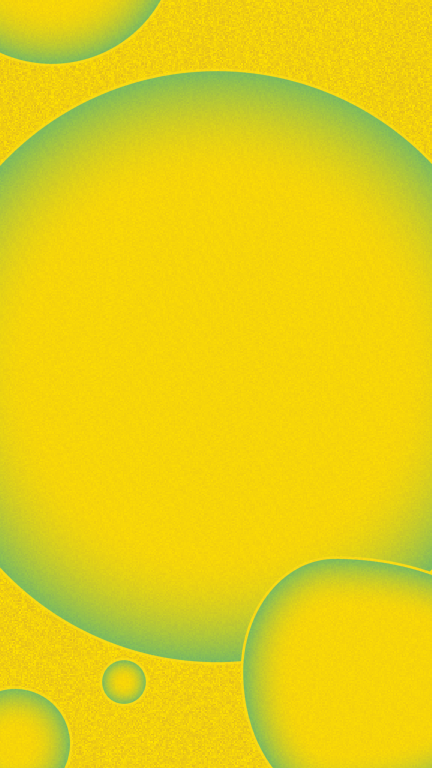
Give the GLSL for this background, as a WebGL 2 fragment shader.

```glsl
#version 300 es
precision highp float;
// Grainy yellow backdrop with large soft bubbles, green glow inside their edges.

uniform vec2 u_resolution;
out vec4 outColor;

// Lengths are fractions of the canvas width.
const vec3 GROUND = vec3(0.945, 0.815, 0.055);
const vec3 FILL = vec3(0.965, 0.835, 0.035);
const vec3 GLOW = vec3(0.44, 0.725, 0.40);
const vec3 RIM = vec3(0.975, 0.855, 0.08);
const float GLOW_STRENGTH = 0.92;
const float RIM_WIDTH = 0.006;
const float GRAIN_CELLS = 288.0;
const float GROUND_GRAIN = 0.10;
const float FILL_GRAIN = 0.035;

// Bubbles: centre, radii as left, right, bottom, top, and glow depth.
const int COUNT = 5;
const vec2 CENTRES[COUNT] = vec2[](
  vec2(0.502, 0.929), vec2(0.120, 1.919), vec2(0.035, 0.056),
  vec2(0.287, 0.199), vec2(0.775, 0.222));
const vec4 RADII[COUNT] = vec4[](
  vec4(0.684), vec4(0.289), vec4(0.127),
  vec4(0.0505), vec4(0.212, 0.437, 0.301, 0.262));
const float DEPTHS[COUNT] = float[](0.255, 0.135, 0.095, 0.045, 0.115);

float hash(vec2 p) {
  return fract(sin(dot(p, vec2(12.9898, 78.233))) * 43758.5453);
}

// Approximate signed distance to an oval with its own radius on each side.
float ovalDistance(vec2 q, vec4 sides) {
  vec2 r = mix(sides.xz, sides.yw, step(0.0, q));
  float k = length(q / r);
  return k * (k - 1.0) / max(length(q / (r * r)), 0.0001);
}

void main() {
  vec2 p = gl_FragCoord.xy / u_resolution.x;
  float soft = 0.75 / u_resolution.x;
  vec3 color = GROUND;
  float grainAmount = GROUND_GRAIN;

  // Stack the bubbles from back to front.
  for (int i = 0; i < COUNT; i++) {
    float d = ovalDistance(p - CENTRES[i], RADII[i]);
    float inside = 1.0 - smoothstep(-soft, soft, d);
    float rim = 1.0 - smoothstep(-soft, soft, d - RIM_WIDTH);
    float fade = clamp(1.0 + d / DEPTHS[i], 0.0, 1.0);
    vec3 body = mix(FILL, GLOW, GLOW_STRENGTH * fade * fade);
    color = mix(mix(color, RIM, rim), body, inside);
    grainAmount = mix(grainAmount, FILL_GRAIN, rim);
  }

  // Fine grain, strongest on the open ground.
  vec2 cell = floor(p * GRAIN_CELLS);
  float grain = hash(cell) + hash(cell + 17.0) - 1.0;
  color += grainAmount * grain * vec3(0.6, 0.8, -0.6);

  outColor = vec4(clamp(color, 0.0, 1.0), 1.0);
}
```
